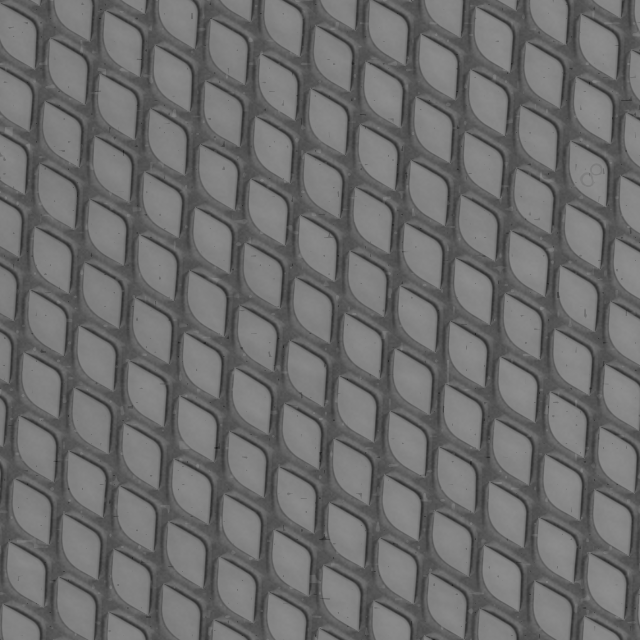
Give the GLSL for this texture, as a Shadertoy shader.

```glsl
// Expanded metal mesh: a skewed lattice of leaf-shaped openings in a grey sheet.
// Each opening is two rounded wedges back to back; the strands between openings
// are shaded by the relative distance to the wedges on either side.

const vec2 STEP_A = vec2(0.0862, 0.0430);     // lattice step, up and right
const vec2 STEP_B = vec2(0.0081, 0.0983);     // lattice step, up
const vec2 ORIGIN = vec2(0.4098, 0.5694);     // centre of one opening
const vec2 TOP_NORMAL = vec2(0.507, 0.862);
const vec2 SIDE_NORMAL = vec2(0.998, -0.062);
const vec2 HALF_SIZE = vec2(0.0305, 0.0314);  // centre to side edge, to top edge

float hash(vec2 p) {
    vec3 q = fract(vec3(p.xyx) * 0.1031);
    q += dot(q, q.yzx + 33.33);
    return fract((q.x + q.y) * q.z);
}

float noise(vec2 p) {
    vec2 i = floor(p), f = fract(p);
    f = f * f * (3.0 - 2.0 * f);
    return mix(mix(hash(i), hash(i + vec2(1, 0)), f.x),
               mix(hash(i + vec2(0, 1)), hash(i + vec2(1, 1)), f.x), f.y);
}

float fbm(vec2 p) {
    float sum = 0.0, amp = 0.5;
    for (int i = 0; i < 4; i++) {
        sum += amp * noise(p);
        p = p * 2.03 + 17.1;
        amp *= 0.5;
    }
    return sum;
}

float smoothMax(float a, float b, float k) {
    float h = max(k - abs(a - b), 0.0) / k;
    return max(a, b) + 0.25 * k * h * h;
}

// Grey across a strand: dark edge, lit ridge, groove, sloping face, thin rim
float strandProfile(float t, float edge, float ridge, float groove, float face) {
    float v = mix(edge, ridge, smoothstep(0.06, 0.28, t));
    v = mix(v, groove, smoothstep(0.36, 0.58, t));
    v = mix(v, face, smoothstep(0.60, 0.86, t));
    return v - 0.07 * smoothstep(0.88, 1.0, t);
}

// Faint ring-shaped stain
float ringStain(vec2 p, vec2 centre, float radius) {
    float wobble = 0.006 * (noise(p * 90.0) - 0.5);
    float d = abs(length(p - centre) - radius + wobble);
    return 1.0 - smoothstep(0.0006, 0.0026, d);
}

void mainImage(out vec4 fragColor, in vec2 fragCoord) {
    vec2 uv = fragCoord / iResolution.xy;
    vec2 p = uv + 0.0016 * (vec2(noise(uv * 19.0), noise(uv * 19.0 + 40.0)) - 0.5);
    vec2 base = floor(inverse(mat2(STEP_A, STEP_B)) * (p - ORIGIN) + 0.5);

    // Gather distances to the surrounding openings
    float opening = 1.0, upperDist = 1.0, lowerDist = 1.0;
    float barSum = 0.0, weightSum = 1e-6;
    vec2 cell = base;
    for (int j = -1; j <= 1; j++)
    for (int i = -1; i <= 1; i++) {
        vec2 id = base + vec2(i, j);
        vec2 jitter = 0.0012 * (vec2(hash(id + 50.0), hash(id + 90.0)) - 0.5);
        vec2 q = p - ORIGIN - id.x * STEP_A - id.y * STEP_B - jitter;
        float side = dot(q, SIDE_NORMAL), top = dot(q, TOP_NORMAL);
        float upper = smoothMax(side - HALF_SIZE.x, top - HALF_SIZE.y, 0.015);
        float lower = smoothMax(-side - HALF_SIZE.x, -top - HALF_SIZE.y, 0.032);
        float toUpper = max(abs(upper), lower);
        float toLower = max(abs(lower), upper);
        float d = max(upper, lower);
        if (d < opening) { opening = d; cell = id; }
        upperDist = min(upperDist, toUpper);
        lowerDist = min(lowerDist, toLower);

        // Upright bars against slanting strands, blended by nearness
        float slant = side - top;
        vec2 bar = smoothstep(vec2(-0.004), vec2(0.016), vec2(slant, -slant));
        vec2 weight = exp(-vec2(toUpper, toLower) / 0.004);
        barSum += dot(bar, weight);
        weightSum += weight.x + weight.y;
    }

    // Metal strands with grain and worn patches
    float across = upperDist / (upperDist + lowerDist + 1e-5);
    float slanted = strandProfile(across, 0.21, 0.43, 0.355, 0.40);
    float upright = strandProfile(across, 0.20, 0.32, 0.245, 0.385);
    float metal = mix(slanted, upright, barSum / weightSum);
    metal += 0.05 * (fbm(uv * 75.0) - 0.47) + 0.035 * (noise(uv * 330.0) - 0.5);
    metal += 0.07 * smoothstep(0.83, 0.95, noise(uv * 110.0 + 9.0));

    // Smooth backing seen through the openings
    float backing = 0.49 + 0.028 * uv.x + 0.016 * (hash(cell) - 0.5);
    backing += 0.045 * (fbm(uv * vec2(22.0, 45.0) + uv.yx * 12.0) - 0.47);
    backing += 0.012 * (noise(uv * 260.0) - 0.5);
    backing += 0.018 * smoothstep(0.004, 0.022, -opening);
    backing -= 0.07 * (1.0 - smoothstep(0.0, 0.005, upperDist));
    backing -= 0.05 * max(ringStain(uv, vec2(0.931, 0.734), 0.008),
                          ringStain(uv, vec2(0.917, 0.720), 0.010));

    float soft = max(0.0015, 0.8 / iResolution.y);
    float grey = mix(backing, metal, smoothstep(-soft, soft, opening));

    // Sparse dark specks
    grey -= 0.10 * smoothstep(0.93, 0.99, noise(uv * 140.0 + 71.0));
    fragColor = vec4(vec3(clamp(grey, 0.0, 1.0)), 1.0);
}
```
